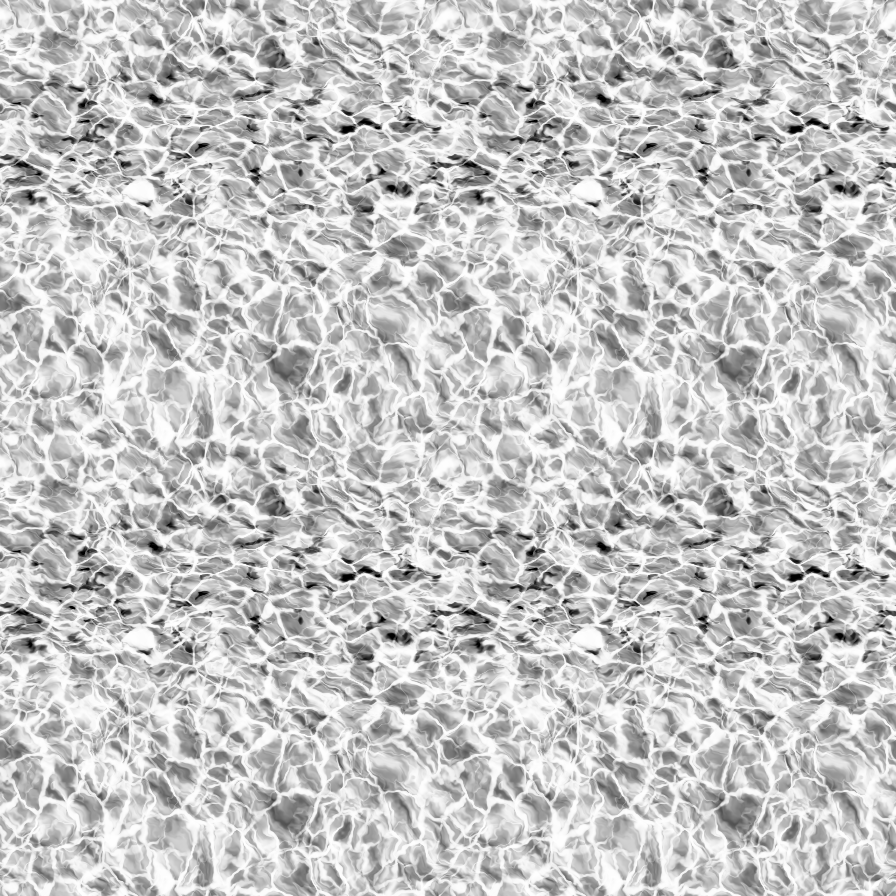
Reproduce this texture procedurally as a Shadertoy shader.

```glsl
#define REPEATS 2.0
#define BOLD_CELLS vec2(13.0, 15.0)
#define FINE_CELLS vec2(26.0, 31.0)
#define BAND_HEIGHT 0.67
#define BAND_SQUEEZE 0.36
#define WARP 0.075
#define RAGGED 0.026
#define BASE_GREY 0.655
#define MOTTLE 0.9
#define DARKNESS 0.55
#define SHOULDER 0.15

const float TAU = 6.2831853;

vec2 hash2(vec2 p) {
    return fract(sin(vec2(dot(p, vec2(127.1, 311.7)), dot(p, vec2(269.5, 183.3)))) * 43758.5453);
}

// Lattice index wrapped to the tile
vec2 wrapCell(vec2 cell, vec2 period) {
    return floor(mod(cell + 0.5, period));
}

float latticeValue(vec2 cell, vec2 period, float seed) {
    return hash2(wrapCell(cell, period) + seed).x;
}

float noise(vec2 p, vec2 period, float seed) {
    vec2 i = floor(p), f = fract(p);
    f = f * f * (3.0 - 2.0 * f);
    vec2 e = vec2(1.0, 0.0);
    float low = mix(latticeValue(i, period, seed), latticeValue(i + e.xy, period, seed), f.x);
    float high = mix(latticeValue(i + e.yx, period, seed), latticeValue(i + e.xx, period, seed), f.x);
    return mix(low, high, f.y);
}

float fbm(vec2 uv, vec2 freq, float seed) {
    float sum = 0.0, weight = 4.0 / 7.0;
    for (int octave = 0; octave < 3; octave++) {
        sum += weight * noise(uv * freq, freq, seed);
        freq *= 2.0;
        weight *= 0.5;
        seed += 17.0;
    }
    return sum;
}

vec2 fbm2(vec2 uv, vec2 freq, float seed) {
    return vec2(fbm(uv, freq, seed), fbm(uv, freq, seed + 91.0));
}

// Gap between the two nearest cell centres (x) and a random shade per cell (y)
vec2 cellEdge(vec2 uv, vec2 cells, float seed) {
    vec2 p = uv * cells, home = floor(p);
    float nearest = 8.0, second = 8.0, shade = 0.0;
    for (int y = -2; y <= 2; y++) {
        for (int x = -2; x <= 2; x++) {
            vec2 cell = home + vec2(x, y);
            vec2 rnd = hash2(wrapCell(cell, cells) + seed);
            float d = length(cell + rnd - p);
            if (d < nearest) {
                second = nearest;
                nearest = d;
                shade = fract(rnd.x * 7.0 + rnd.y * 13.0);
            } else {
                second = min(second, d);
            }
        }
    }
    return vec2(second - nearest, shade);
}

float causticTone(vec2 uv) {
    // Squeezed horizontal band and turbulent displacement
    float phase = TAU * (uv.y - BAND_HEIGHT);
    float band = 0.5 + 0.5 * cos(phase);
    vec2 p = uv + vec2(0.0, BAND_SQUEEZE / TAU * sin(phase));
    p += WARP * (fbm2(uv, vec2(6.0), 3.0) - 0.5);
    p += RAGGED * (fbm2(uv, vec2(32.0), 41.0) - 0.5);

    // Bright network of light, broad and fine
    vec2 bold = cellEdge(p, BOLD_CELLS, 7.0);
    vec2 fine = cellEdge(p, FINE_CELLS, 53.0);
    float width = mix(0.11, 0.23, smoothstep(0.3, 0.7, fbm(uv, vec2(19.0), 23.0)));
    float boldLine = smoothstep(width, 0.2 * width, bold.x);
    boldLine *= 0.5 + 0.5 * smoothstep(0.28, 0.52, fbm(uv, vec2(23.0), 67.0));
    float fineMask = smoothstep(0.36, 0.64, fbm(uv, vec2(15.0), 29.0));
    float fineLine = smoothstep(0.24, 0.04, fine.x) * fineMask;

    // Streaked, mottled cell interiors
    vec2 sheared = vec2(p.x + p.y, p.y);
    float mottle = fbm(sheared, vec2(42.0, 29.0), 11.0) - 0.5;
    float filament = smoothstep(0.07, 0.0, abs(fbm(p, vec2(27.0, 33.0), 37.0) - 0.5));
    float tone = BASE_GREY + MOTTLE * mottle + 0.1 * (bold.y - 0.5);
    tone += 0.08 * exp(-5.0 * bold.x) + 0.13 * filament;

    // Dark specks gathered in the squeezed band
    float specks = smoothstep(0.62, 0.78, fbm(p, vec2(28.0, 42.0), 79.0));
    tone -= DARKNESS * specks * (0.15 + 0.85 * band * band);

    return tone + max(0.38 * boldLine, 0.29 * fineLine) + 0.06 * fineLine * boldLine;
}

// Rolls highlights off gently towards white
float softClip(float tone) {
    float excess = max(tone - 1.0 + SHOULDER, 0.0);
    float rolled = 1.0 - SHOULDER * exp(-excess / SHOULDER);
    return excess > 0.0 ? rolled : max(tone, 0.0);
}

void mainImage(out vec4 fragColor, in vec2 fragCoord) {
    vec2 uv = fract(REPEATS * fragCoord / iResolution.xy);
    fragColor = vec4(vec3(softClip(causticTone(uv))), 1.0);
}
```
